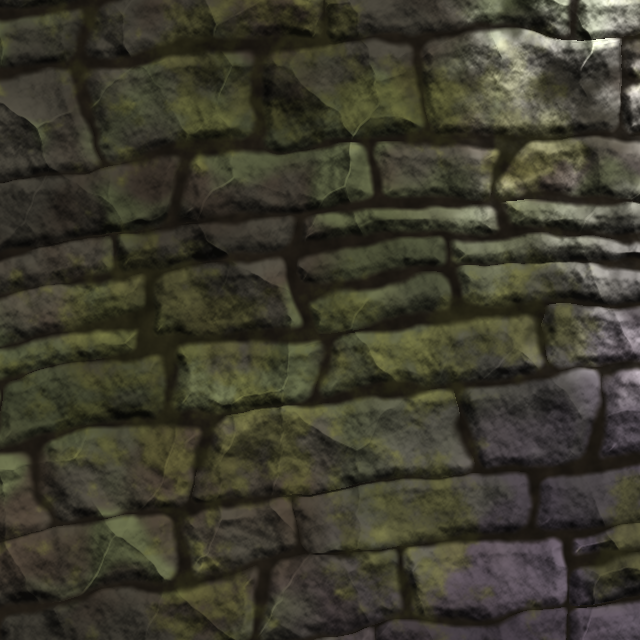
Reproduce this texture procedurally as a Shadertoy shader.

```glsl
// A weathered dry-stone wall: sloping, uneven courses of rough blocks over broken dark joints.
// Jittered cells give the stones; a height field (domes, chips, grain) is lit from the upper
// right, then tinted with moss, earth, violet shade and patches of sunlight.
const float COURSE_HEIGHT = 0.118;
const float STONE_WIDTH = 0.31;
const float EDGE_JITTER = 0.58;
const float WARP = 0.060;
const float CHIP_SCALE = 8.5;
const float CHIP_DEPTH = 0.042;
const float EPS = 0.0035;
const vec3 LIGHT_DIR = vec3(0.34, 0.60, 0.72);
const vec3 JOINT = vec3(0.125, 0.106, 0.080);
const vec3 STONE = vec3(0.232, 0.220, 0.188);
const vec3 BROWN = vec3(0.218, 0.188, 0.155);
const vec3 VIOLET = vec3(0.275, 0.245, 0.290);
const vec3 ALGAE = vec3(0.262, 0.282, 0.188);
const vec3 MOSS = vec3(0.270, 0.268, 0.135);
const vec3 SUN = vec3(0.64, 0.64, 0.64);

float hash(vec2 p) {
    vec3 q = fract(vec3(p.xyx) * 0.1031);
    q += dot(q, q.yzx + 33.33);
    return fract((q.x + q.y) * q.z);
}
float noise(vec2 p) {
    vec2 i = floor(p), f = fract(p);
    f = f * f * (3.0 - 2.0 * f);
    return mix(mix(hash(i), hash(i + vec2(1, 0)), f.x),
               mix(hash(i + vec2(0, 1)), hash(i + vec2(1, 1)), f.x), f.y);
}
float fbm(vec2 p) {
    float sum = 0.0, amp = 0.52;
    for (int i = 0; i < 4; i++, amp *= 0.5) {
        sum += amp * noise(p);
        p = mat2(1.6, 1.2, -1.2, 1.6) * p + 7.3;
    }
    return sum;
}

// Jittered one-dimensional cells: lower edge, upper edge, index
float edge(float i, float seed) {
    return i + EDGE_JITTER * (hash(vec2(i + 50.0, seed)) - 0.5);
}
vec3 cell(float u, float seed) {
    float k = floor(u);
    if (u < edge(k, seed)) k -= 1.0;
    else if (u >= edge(k + 1.0, seed)) k += 1.0;
    return vec3(edge(k, seed), edge(k + 1.0, seed), k);
}

// Signed distance to the stone at p, and its random identity
vec2 stoneAt(vec2 p) {
    vec2 w = p + WARP * (vec2(fbm(p * 6.5), 0.8 * fbm(p * 6.5 + 37.0)) - 0.45);
    w.y += -0.21 * p.x + (0.04 + 0.11 * p.y) * p.x * p.x + 0.33;
    vec3 row = cell(w.y / COURSE_HEIGHT, 3.0);
    float seed = row.z * 7.0 + 11.0, shift = 5.0 * hash(vec2(seed, 2.0)) + 4.0;
    float lean = (w.y / COURSE_HEIGHT - row.z - 0.5) * 0.10 * sin(seed * 2.3 + 9.0 * w.x);
    vec3 col = cell(w.x / STONE_WIDTH + shift + lean, seed);
    vec2 low = vec2((col.x - shift - lean) * STONE_WIDTH, row.x * COURSE_HEIGHT);
    vec2 high = vec2((col.y - shift - lean) * STONE_WIDTH, row.y * COURSE_HEIGHT);
    float id = hash(vec2(col.z + 20.0, seed));
    // Tall blocks are sometimes two slabs
    if (id > 0.65 && high.y - low.y > 0.12) {
        float cut = mix(low.y, high.y, 0.38 + 0.24 * fract(id * 37.0));
        if (w.y < cut) high.y = cut;
        else { low.y = cut; id = fract(id * 91.7); }
    }
    vec2 q = w - 0.5 * (low + high);
    q.y += q.x * 0.10 * (fract(id * 53.0) - 0.5);
    vec2 halfSize = 0.5 * (high - low) - 0.001 - 0.006 * fract(id * 71.0);
    float radius = min(0.020, 0.6 * min(halfSize.x, halfSize.y));
    vec2 b = abs(q) - halfSize + radius;
    float d = length(max(b, 0.0)) + min(max(b.x, b.y), 0.0) - radius;
    return vec2(d + 0.024 * (fbm(p * 13.0 + 61.0) - 0.5), id);
}

// Hollow flakes separated by ridges
float chips(vec2 p) {
    p += 0.07 * vec2(fbm(p * 9.0), fbm(p * 9.0 + 9.0));
    p *= CHIP_SCALE * vec2(1.0, 0.8);
    vec2 i = floor(p), f = fract(p);
    float nearest = 4.0;
    for (int k = 0; k < 9; k++) {
        vec2 g = vec2(k % 3, k / 3) - 1.0;
        vec2 r = g + vec2(hash(i + g), hash(i + g + 71.0)) - f;
        nearest = min(nearest, dot(r, r) + 0.4 * hash(i + g + 19.0));
    }
    return nearest;
}
float heightAt(vec2 p) {
    float dome = 0.0135 * smoothstep(0.006, -0.024, stoneAt(p).x);
    float chipped = smoothstep(0.32, 0.62, fbm(p * 4.0 + 3.0));
    return dome + CHIP_DEPTH * chipped * chips(p) + 0.024 * fbm(p * 15.0) + 0.005 * fbm(p * 46.0);
}

void mainImage(out vec4 fragColor, in vec2 fragCoord) {
    vec2 p = fragCoord / iResolution.xy;
    vec2 stone = stoneAt(p);
    float id = stone.y, h = heightAt(p);
    vec2 slope = vec2(heightAt(p + vec2(EPS, 0)) - h, heightAt(p + vec2(0, EPS)) - h) / EPS;
    float diffuse = max(dot(normalize(vec3(-slope, 1.0)), normalize(LIGHT_DIR)), 0.0);

    // Stone colour: brown stains, violet lower right, algae on ridges, speckled moss
    float broad = fbm(p * 5.0 + 13.0), fine = fbm(p * 42.0);
    vec3 base = mix(STONE, BROWN, smoothstep(0.42, 0.70, fbm(p * 7.0 + 41.0)));
    float violet = smoothstep(0.95, 1.50, p.x + 0.75 * (1.0 - p.y) + 0.5 * (broad - 0.5));
    base = mix(base, VIOLET, 0.8 * violet);
    float ridge = smoothstep(0.40, 0.75, chips(p));
    float algae = smoothstep(0.44, 0.66, broad + 0.14 * (id - 0.5) + 0.14 * ridge);
    base = mix(base, ALGAE * (1.0 + 0.2 * ridge), 0.8 * algae * (1.0 - 0.7 * violet));
    float moss = smoothstep(0.52, 0.70, fbm(p * 6.0 + 81.0) + 0.4 * (fine - 0.5));
    base = mix(base, MOSS * (0.5 + fine), 0.6 * moss);
    base *= (0.84 + 0.30 * fract(id * 17.0)) * (0.72 + 0.56 * fbm(p * 9.0 + 5.0));

    // Joints and dappled sun toward the upper right
    float body = smoothstep(0.003, -0.009, stone.x);
    vec3 crevice = mix(JOINT, MOSS * 0.6, 0.6 * moss) * (0.55 + 0.7 * fine);
    vec3 color = mix(crevice, base * (0.18 + 1.20 * diffuse), body);
    float reach = 0.82 * p.x + 0.5 * p.y + 0.6 * (fbm(p * 7.5 + 27.0) - 0.5);
    float sun = smoothstep(0.90, 1.30, reach) * smoothstep(0.25, 0.60, fbm(p * 15.0 + 53.0));
    color += SUN * sun * diffuse * diffuse * (0.2 + 0.8 * body) * (0.7 + 0.6 * fine);
    fragColor = vec4(clamp(color, 0.0, 1.0), 1.0);
}
```
